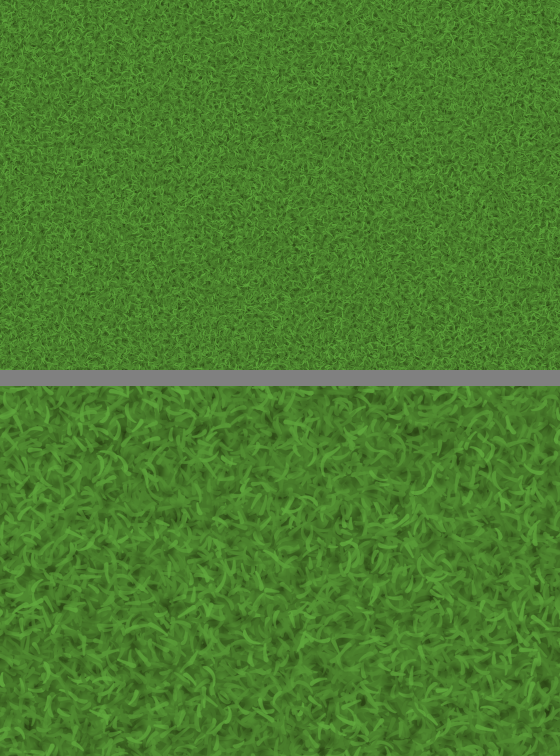
Top, the full canvas; bottom, a detail of the centre.
This texture is drawn by a Shadertoy shader. Its source:

```glsl
// Dense mown lawn: short curved grass blades layered over shaded cellular gaps.

const vec3 SHADE_GREEN = vec3(0.22, 0.37, 0.12);
const vec3 LIGHT_GREEN = vec3(0.34, 0.59, 0.21);
const int BLADE_LAYERS = 5;
const float BLADE_CELLS = 84.0;   // blade cells per canvas height
const float GAP_CELLS = 64.0;     // gap cells per canvas height
const float MEAN_TONE = 0.53;
const float CONTRAST = 1.38;

vec2 hash2(vec2 cell, float seed) {
    vec3 h = fract(vec3(cell.xyx + seed * 17.3) * vec3(0.1031, 0.1030, 0.0973));
    h += dot(h, h.yzx + 33.33);
    return fract((h.xx + h.yz) * h.zy);
}

mat2 rotation(float angle) {
    float c = cos(angle), s = sin(angle);
    return mat2(c, s, -s, c);
}

// Distance to the nearest scattered point
float cellular(vec2 p, float seed) {
    vec2 cell = floor(p);
    float nearest = 2.0;
    for (int y = -1; y <= 1; y++)
    for (int x = -1; x <= 1; x++) {
        vec2 id = cell + vec2(x, y);
        nearest = min(nearest, length(p - id - hash2(id, seed)));
    }
    return nearest;
}

// Distance to a bent, tapering blade centred at the origin
float bladeDistance(vec2 p, float angle, float halfLength, float bend) {
    vec2 q = rotation(angle) * p;
    q.y += bend * (q.x * q.x - 0.15);
    float along = clamp(q.x, -halfLength, halfLength);
    float taper = 0.05 * (along / halfLength + 1.0);
    return length(q - vec2(along, 0.0)) + taper;
}

// Lay one layer of blades over the tone beneath it
float addBlades(float tone, vec2 p, float layerTone, float seed, float pixel) {
    vec2 cell = floor(p);
    for (int y = -1; y <= 1; y++)
    for (int x = -1; x <= 1; x++) {
        vec2 id = cell + vec2(x, y);
        vec2 shape = hash2(id, seed + 1.0);
        vec2 look = hash2(id, seed + 2.0);
        vec2 local = p - id - hash2(id, seed);
        float d = bladeDistance(local, shape.x * 6.2832,
                                mix(0.35, 0.75, shape.y), 1.1 * (look.y - 0.5));
        float cover = 1.0 - smoothstep(0.18 - 0.5 * pixel, 0.18 + 0.5 * pixel, d);
        float bladeTone = layerTone + 0.6 * (look.x - 0.5);
        tone = mix(tone, bladeTone, 0.82 * cover);
    }
    return tone;
}

void mainImage(out vec4 fragColor, in vec2 fragCoord) {
    vec2 p = fragCoord / iResolution.y;
    float pixel = max(BLADE_CELLS / iResolution.y, 0.12);

    // Dark gaps between the tufts
    float tone = 0.75 - 0.75 * cellular(p * GAP_CELLS, 3.0);

    // Blades, from shaded roots up to lit tips
    for (int i = 0; i < BLADE_LAYERS; i++) {
        float layer = float(i);
        vec2 q = rotation(0.4 + layer * 1.1) * p * BLADE_CELLS + 200.0;
        tone = addBlades(tone, q, 0.32 + 0.13 * layer, 5.0 + layer * 4.0, pixel);
    }

    // Pockets of shadow that break up the surface
    float pocket = 1.0 - smoothstep(0.05, 0.4, cellular(p * GAP_CELLS * 0.8 + 90.0, 41.0));
    tone += 0.07 - 0.3 * pocket;

    tone = MEAN_TONE + CONTRAST * (tone - 0.6);
    fragColor = vec4(mix(SHADE_GREEN, LIGHT_GREEN, tone), 1.0);
}
```
